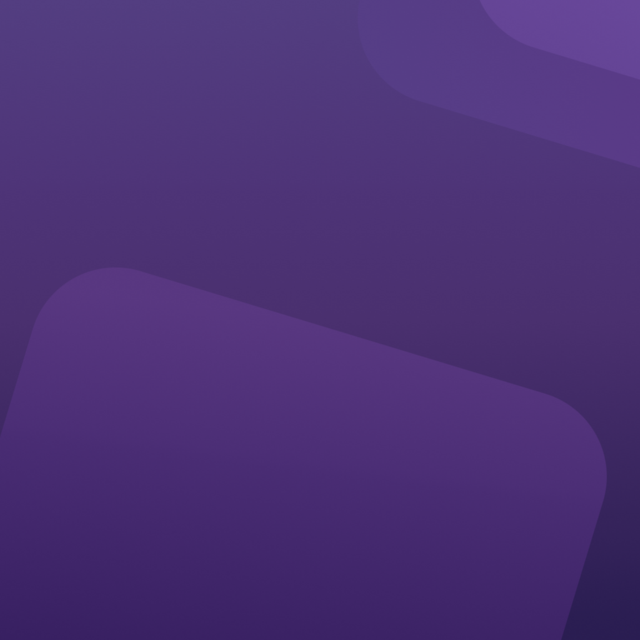
A Shadertoy shader for this background:

```glsl
// Tilted rounded cards over a violet gradient that darkens downward.

#define TILT 0.294            // clockwise card rotation in radians
#define CORNER 0.135          // corner radius of every card
#define LARGE_HALF 0.4655     // half side of the two large cards
#define SMALL_HALF 0.319      // half side of the small card
#define LOWER_CENTER vec2(0.401, 0.035)
#define UPPER_CENTER vec2(1.106, 1.192)
#define INNER_CENTER vec2(1.102, 1.178)
#define GRAIN 0.004           // strength of the dither

float hash(vec2 p) {
    return fract(sin(dot(p, vec2(127.1, 311.7))) * 43758.5453);
}

// Signed distance to a rotated square with rounded corners
float cardDistance(vec2 p, vec2 center, float halfSide) {
    float c = cos(TILT), s = sin(TILT);
    p -= center;
    p = vec2(c * p.x - s * p.y, s * p.x + c * p.y);
    vec2 q = abs(p) - halfSide + CORNER;
    return length(max(q, 0.0)) + min(max(q.x, q.y), 0.0) - CORNER;
}

float cardMask(vec2 p, vec2 center, float halfSide) {
    float blur = 1.0 / iResolution.y;
    return 1.0 - smoothstep(-blur, blur, cardDistance(p, center, halfSide));
}

// Vertical backdrop, from near-indigo up to soft violet
vec3 backdrop(float y) {
    vec3 color = mix(vec3(0.165, 0.115, 0.320), vec3(0.212, 0.141, 0.360),
                     smoothstep(0.0, 0.22, y));
    color = mix(color, vec3(0.290, 0.188, 0.435), clamp((y - 0.20) / 0.30, 0.0, 1.0));
    color = mix(color, vec3(0.306, 0.204, 0.470), clamp((y - 0.50) / 0.22, 0.0, 1.0));
    return mix(color, vec3(0.325, 0.242, 0.505), clamp((y - 0.70) / 0.30, 0.0, 1.0));
}

// Lower card gradient, leaning slightly with the tilt
vec3 lowerCard(vec2 p) {
    float h = p.y + 0.12 * p.x;
    vec3 color = mix(vec3(0.218, 0.125, 0.382), vec3(0.292, 0.178, 0.458),
                     clamp(h / 0.34, 0.0, 1.0));
    return mix(color, vec3(0.347, 0.217, 0.505), clamp((h - 0.32) / 0.24, 0.0, 1.0));
}

void mainImage(out vec4 fragColor, in vec2 fragCoord) {
    vec2 p = fragCoord / iResolution.y;
    vec3 color = backdrop(p.y);

    // Large card at the bottom
    color = mix(color, lowerCard(p), cardMask(p, LOWER_CENTER, LARGE_HALF));

    // Nested cards in the upper right corner
    float across = clamp((p.x - 0.56) / 0.44, 0.0, 1.0);
    vec3 upper = mix(vec3(0.335, 0.242, 0.525), vec3(0.350, 0.230, 0.530), across);
    color = mix(color, upper, cardMask(p, UPPER_CENTER, LARGE_HALF));
    float rise = clamp(0.6 * across + 3.0 * (p.y - 0.9), 0.0, 1.0);
    vec3 inner = mix(vec3(0.375, 0.255, 0.565), vec3(0.412, 0.282, 0.608), rise);
    color = mix(color, inner, cardMask(p, INNER_CENTER, SMALL_HALF));

    // Fine dither against banding
    color += GRAIN * (hash(floor(p * 512.0)) - 0.5);
    fragColor = vec4(color, 1.0);
}
```
